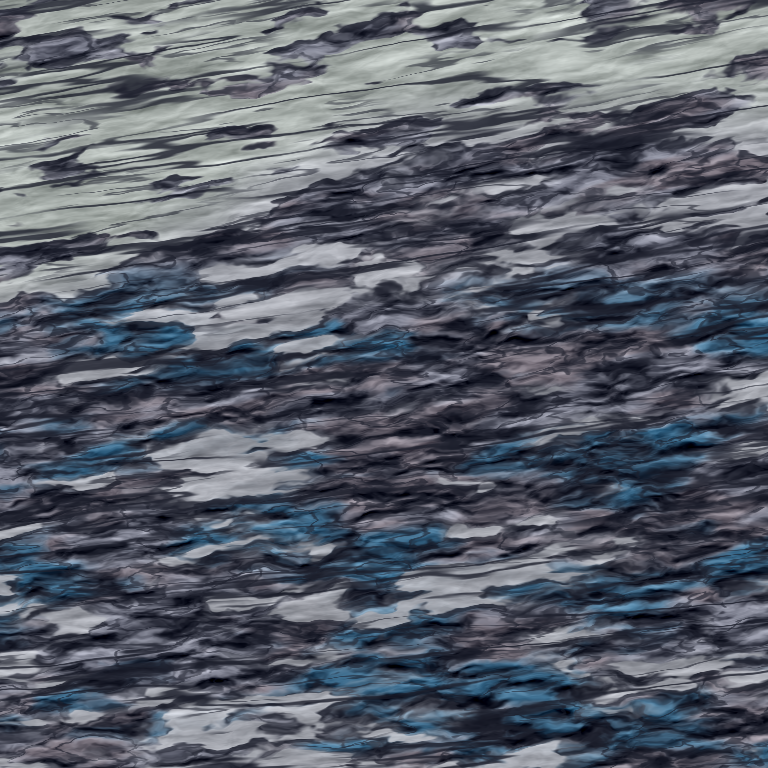
This texture is drawn by a three.js fragment shader. Its source:

```glsl
// Weathered wood: pale paint flaking off dark, blue-stained, slanted grain.
varying vec2 vUv;

const vec3 INK = vec3(0.11, 0.12, 0.17);
const vec3 SLATE = vec3(0.52, 0.53, 0.59);
const vec3 BLUE = vec3(0.15, 0.39, 0.54);
const vec3 UMBER = vec3(0.49, 0.46, 0.50);
const vec3 WORN_PAINT = vec3(0.54, 0.55, 0.59);
const vec3 LILAC_PAINT = vec3(0.65, 0.66, 0.69);
const vec3 CHALK_PAINT = vec3(0.68, 0.71, 0.69);

float hash(vec2 p) {
  return fract(sin(dot(p, vec2(127.1, 311.7))) * 43758.5453);
}

float valueNoise(vec2 p) {
  vec2 cell = floor(p);
  vec2 f = fract(p);
  f = f * f * (3.0 - 2.0 * f);
  float low = mix(hash(cell), hash(cell + vec2(1.0, 0.0)), f.x);
  float high = mix(hash(cell + vec2(0.0, 1.0)), hash(cell + 1.0), f.x);
  return mix(low, high, f.y);
}

float fbm(vec2 p) {
  float sum = 0.0;
  float amplitude = 0.5;
  for (int i = 0; i < 4; i++) {
    sum += amplitude * valueNoise(p);
    p = p * 2.03 + 17.3;
    amplitude *= 0.5;
  }
  return sum / 0.94;
}

// Thin line along the middle contour of a noise value.
float contour(float value, float width) {
  return 1.0 - smoothstep(width * 0.2, width, abs(value - 0.5));
}

// Shears the canvas so that the grain climbs to the right.
vec2 grainSpace(vec2 uv) {
  return vec2(uv.x, uv.y - uv.x * mix(0.07, 0.16, uv.y));
}

// Ragged sideways and upward displacement.
vec2 raggedWarp(vec2 g) {
  vec2 q = g * vec2(18.0, 40.0);
  return (vec2(fbm(q), fbm(q + 40.0)) - 0.5) * vec2(0.055, 0.02);
}

float relief(vec2 g) {
  return fbm(g * vec2(22.0, 82.0) + 5.0);
}

// Broad patches broken up by small chips.
float paintThickness(vec2 g) {
  float patches = fbm(g * vec2(4.5, 16.0) + 71.0);
  float chips = fbm(g * vec2(10.0, 36.0) + 29.0);
  return mix(patches, chips, 0.55);
}

// Share of intact paint: 1 in the upper field, 0 in the stripped field.
float upperField(vec2 uv) {
  float border = mix(0.63, 0.86, smoothstep(0.0, 0.6, uv.x));
  return smoothstep(-0.07, 0.06, uv.y - border);
}

// Bare wood, tinted blue in patches and brownish elsewhere.
vec3 bareWood(vec2 g, vec2 warped, float height) {
  float tone = smoothstep(0.24, 0.76, relief(warped));
  float stain = smoothstep(0.43, 0.6, fbm(warped * vec2(6.0, 18.0) + 23.0));
  stain *= 1.0 - smoothstep(0.56, 0.7, height);
  float brown = smoothstep(0.42, 0.6, fbm(g * vec2(7.0, 26.0) + 57.0));
  vec3 lit = mix(mix(SLATE, UMBER, brown), BLUE, stain * 0.8);
  return mix(INK, lit, tone);
}

void main() {
  vec2 g = grainSpace(vUv);
  vec2 warped = g + raggedWarp(g);
  float upper = upperField(vUv + raggedWarp(g));

  // Wood with wrinkles and embossed fibres
  vec3 color = bareWood(g, warped, vUv.y);
  float emboss = relief(warped) - relief(warped + vec2(-0.002, 0.005));
  color += emboss * 0.5;
  float wrinkle = contour(fbm(warped * vec2(16.0, 52.0) + 91.0), 0.05);
  color = mix(color, INK, wrinkle * 0.6);

  // Thin worn paint, then thick flakes with a shadow under their lower edge
  float threshold = mix(0.565, 0.425, upper);
  float thickness = paintThickness(warped);
  float worn = smoothstep(threshold - 0.07, threshold, thickness);
  float flake = smoothstep(threshold, threshold + 0.035, thickness);
  float above = paintThickness(warped + vec2(-0.002, 0.006));
  float shadow = smoothstep(threshold, threshold + 0.035, above) * (1.0 - flake);
  color = mix(color, WORN_PAINT + emboss * 0.8, worn * 0.4);
  color = mix(color, INK, shadow * 0.65);

  float streak = fbm(g * vec2(12.0, 95.0) + 13.0) - 0.5;
  vec3 paint = mix(LILAC_PAINT, CHALK_PAINT, upper);
  paint += streak * 0.4 + emboss * 0.3;
  color = mix(color, paint, flake * 0.93);

  // Long cracks following the grain, and finer hairlines between them
  vec2 crackPoint = mix(g, warped, 0.3);
  float crack = contour(fbm(crackPoint * vec2(2.2, 34.0) + 33.0), 0.045);
  crack *= smoothstep(0.25, 0.5, valueNoise(g * vec2(5.0, 26.0) + 8.0));
  float hairline = contour(fbm(crackPoint * vec2(5.0, 56.0) + 63.0), 0.04);
  hairline *= smoothstep(0.4, 0.65, valueNoise(g * vec2(7.0, 34.0) + 3.0));
  color = mix(color, INK, max(crack * 0.8, hairline * 0.55));

  gl_FragColor = vec4(clamp(color, 0.0, 1.0), 1.0);
}
```
